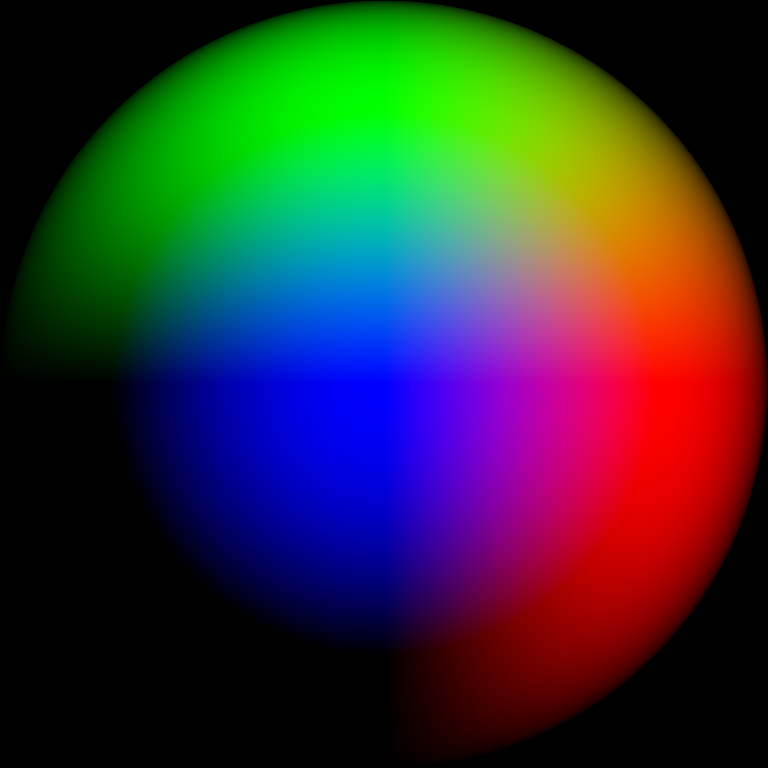
Give the GLSL for this texture map, as a WebGL 2 fragment shader.

```glsl
#version 300 es
precision highp float;

uniform vec2 u_resolution;
out vec4 fragColor;

const vec2 SPHERE_CENTER = vec2(0.5);
const float SPHERE_RADIUS = 0.5;
const vec3 VIEW_DIR = vec3(0.0, 0.0, 1.0);
const vec3 BACKGROUND = vec3(0.0);

// Unit normal of a sphere facing the viewer; flat at the rim and beyond.
vec3 sphereNormal(vec2 p) {
    return vec3(p, sqrt(max(1.0 - dot(p, p), 0.0)));
}

void main() {
    float side = min(u_resolution.x, u_resolution.y);
    vec2 uv = (gl_FragCoord.xy - 0.5 * u_resolution) / side + 0.5;
    vec2 p = (uv - SPHERE_CENTER) / SPHERE_RADIUS;

    // Mirror direction, with its positive axes shown as red, green and blue.
    vec3 mirrored = reflect(-VIEW_DIR, sphereNormal(p));
    vec3 axisColor = clamp(mirrored, 0.0, 1.0);

    // Antialiased rim, one pixel wide.
    float pixel = 1.0 / (side * SPHERE_RADIUS);
    float coverage = 1.0 - smoothstep(1.0 - pixel, 1.0, length(p));
    fragColor = vec4(mix(BACKGROUND, axisColor, coverage), 1.0);
}
```
